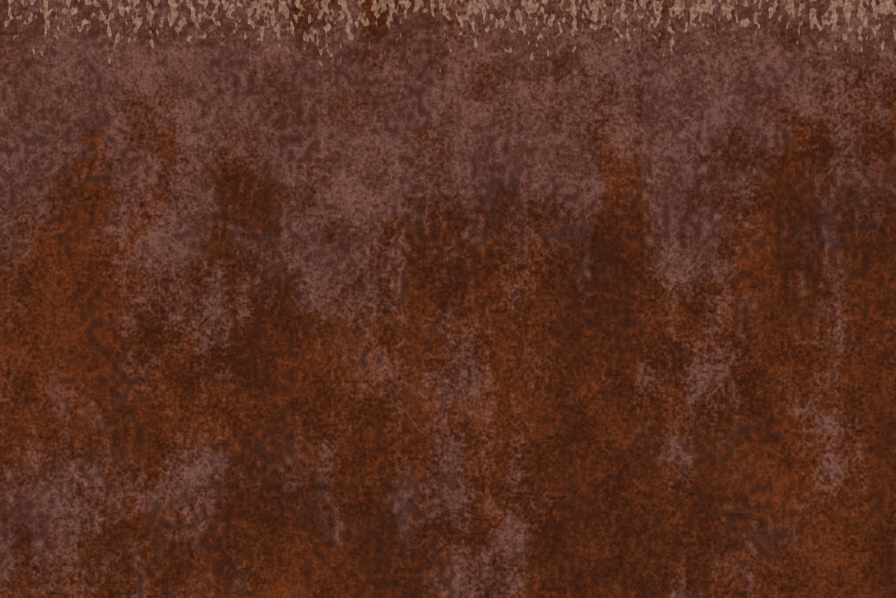
This texture is drawn by a WebGL 2 fragment shader. Its source:

```glsl
#version 300 es
precision highp float;
// Weathered sheet of rusted steel with mauve bloom, dark pits and flaking pale paint along the top.
uniform vec2 u_resolution;
out vec4 fragColor;

float hash(vec2 cell) {
  uvec2 q = uvec2(ivec2(cell) + 32768) * uvec2(1597u, 3812u + 1u);
  uint n = (q.x ^ (q.y << 7)) * 747797u;
  n = (n ^ (n >> 15)) * 2246823u;
  n ^= n >> 13;
  return float(n & 65535u) / 65536.0;
}

float gradientDot(vec2 cell, vec2 offset) {
  float angle = 6.2832 * hash(cell);
  return dot(vec2(cos(angle), sin(angle)), offset);
}

float gradientNoise(vec2 p) {
  vec2 i = floor(p), f = p - i;
  vec2 w = f * f * f * (f * (f * 6.0 - 15.0) + 10.0);
  vec2 e = vec2(1.0, 0.0);
  float low = mix(gradientDot(i, f), gradientDot(i + e, f - e), w.x);
  float high = mix(gradientDot(i + e.yx, f - e.yx), gradientDot(i + 1.0, f - 1.0), w.x);
  return 1.4 * mix(low, high, w.y);
}

// Layered noise; a larger roughness keeps more of the fine detail.
float fbm(vec2 p, float roughness) {
  float sum = 0.0, amplitude = 0.6;
  for (int i = 0; i < 6; i++) {
    sum += amplitude * gradientNoise(p);
    p = mat2(1.6, 1.2, -1.2, 1.6) * p + 17.3;
    amplitude *= roughness;
  }
  return sum;
}

// Vertical run-off marks: narrow across, long downwards.
float streaks(vec2 p) {
  return 0.6 * gradientNoise(p * vec2(11.0, 1.3) + 4.0)
       + 0.4 * gradientNoise(p * vec2(34.0, 2.6) + 9.0)
       + 0.3 * gradientNoise(p * vec2(80.0, 7.0) + 31.0);
}

// Faint, slightly bowed hairlines.
float scratches(vec2 p) {
  float mark = 0.0;
  for (int i = 0; i < 9; i++) {
    float k = float(i);
    vec2 center = vec2(1.5 * hash(vec2(k, 71.0)), hash(vec2(k, 83.0)));
    float angle = 3.1416 * hash(vec2(k, 97.0));
    vec2 d = mat2(cos(angle), -sin(angle), sin(angle), cos(angle)) * (p - center);
    float halfLength = 0.04 + 0.07 * hash(vec2(k, 59.0));
    float across = abs(d.y + 1.2 * d.x * d.x);
    mark += smoothstep(0.004, 0.0005, across) * smoothstep(halfLength, 0.4 * halfLength, abs(d.x));
  }
  return min(mark, 1.0) * smoothstep(-0.3, 0.3, gradientNoise(p * 40.0));
}

void main() {
  vec2 p = gl_FragCoord.xy / u_resolution.y;
  float blotch = fbm(p * 3.2 + 2.0, 0.62);
  float mottle = fbm(p * 14.0 + 40.0, 0.75);
  float grain = 0.6 * gradientNoise(p * 95.0) + 0.7 * gradientNoise(p * 170.0 + 8.0);
  float runs = streaks(p);

  // Rust body, from deep brown to orange
  float heat = 0.5 + 0.35 * blotch + 0.4 * mottle + 0.35 * grain;
  vec3 color = mix(vec3(0.25, 0.115, 0.065), vec3(0.425, 0.205, 0.098), smoothstep(0.0, 1.0, heat));

  // Mauve bloom, thicker towards the top and along the run-off
  float patches = fbm(p * vec2(4.6, 3.4) + 63.0, 0.68);
  float bloom = patches + 0.45 * runs + 0.25 * mottle + 0.25 * grain
              + 0.85 * smoothstep(0.35, 1.0, p.y) - 0.12 * smoothstep(0.3, 1.1, p.x);
  vec3 mauve = mix(vec3(0.34, 0.20, 0.17), vec3(0.465, 0.315, 0.29), smoothstep(-0.7, 0.7, mottle + 0.6 * grain));
  color = mix(color, mauve, 0.85 * smoothstep(-0.1, 0.65, bloom));

  // Dark stains broken up into clustered pits
  float cluster = fbm(p * vec2(5.5, 4.0) + 120.0, 0.65) - 0.35 * runs;
  float pits = 0.65 * gradientNoise(p * vec2(75.0, 62.0) + 55.0) + 0.5 * grain + 0.45 * mottle;
  float stain = smoothstep(0.12, 0.6, pits + 0.75 * cluster);
  color = mix(color, vec3(0.20, 0.105, 0.08), 0.6 * stain);

  // Hairline scratches
  color = mix(color, vec3(0.47, 0.33, 0.30), 0.35 * scratches(p));

  // Pale paint flakes hanging from the top edge
  float flakes = 0.55 * gradientNoise(p * vec2(85.0, 40.0) + 21.0)
               + 0.45 * gradientNoise(p * vec2(150.0, 90.0) + 77.0);
  float reach = 0.07 + 0.09 * gradientNoise(vec2(p.x * 4.5, 3.4)) + 0.05 * runs;
  float cover = 0.5 * smoothstep(reach + 0.05, 0.0, 1.0 - p.y) - 0.1 * smoothstep(0.0, 0.25, 1.0 - p.y);
  float paint = smoothstep(0.4, 0.6, flakes + cover + 0.12 * runs - 0.03);
  paint *= smoothstep(0.2, 0.08, 1.0 - p.y);
  color = mix(color, vec3(0.60, 0.48, 0.39) + 0.08 * grain, 0.75 * paint);

  // Fine surface tooth
  color *= 1.0 + 0.14 * grain + 0.08 * gradientNoise(p * 240.0 + 13.0);
  fragColor = vec4(clamp(color, 0.0, 1.0), 1.0);
}
```
